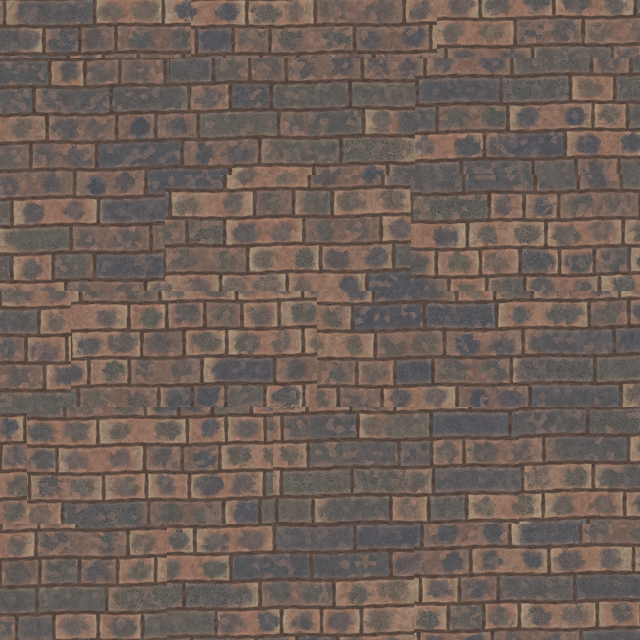
This texture is drawn by a three.js fragment shader. Its source:

```glsl
// Weathered brick wall: slightly tilted courses of full and half bricks, with
// uneven joints and small slips between patches of wall. Faces mix tan, salmon
// and slate bands with soft kiln blotches; cellular noise adds pits and grain.
varying vec2 vUv;

const float ROWS = 23.1;           // courses up the canvas
const float BRICKS = 8.2;          // full bricks across the canvas
const float ASPECT = ROWS / BRICKS; // brick length in course heights
const float TILT = 0.016;          // rise of the courses to the right
const float JOINT = 0.062;         // half joint width in course heights
const float SOFT = 0.03;           // edge smoothing in course heights
const float JITTER = 0.2;          // shift of upright joints, in bricks
const float HALF_SHARE = 0.24;     // share of bricks split in two
const float SLATE_SHARE = 0.38;    // share of mostly dark bricks
const float SLIP = 0.32;           // offset between wall patches
const vec2 PATCHES = vec2(2.6, 5.5);

const vec3 MORTAR = vec3(0.33, 0.27, 0.24);
const vec3 UMBER = vec3(0.44, 0.37, 0.34);
const vec3 SALMON = vec3(0.59, 0.44, 0.37);
const vec3 TAN = vec3(0.64, 0.56, 0.46);
const vec3 OLIVE = vec3(0.38, 0.37, 0.34);
const vec3 SLATE = vec3(0.31, 0.32, 0.35);
const vec3 PIT = vec3(0.23, 0.23, 0.26);

vec3 hash3(vec2 p) {
  vec3 q = fract(p.xyx * vec3(0.1031, 0.1030, 0.0973));
  q += dot(q, q.yxz + 33.33);
  return fract((q.xxy + q.yzz) * q.zyx);
}

// Cellular noise: distance to the nearest point, and that point's random value
vec2 cells(vec2 p) {
  vec2 cell = floor(p);
  vec2 nearest = vec2(8.0, 0.0);
  for (int j = -1; j <= 1; j++) {
    for (int i = -1; i <= 1; i++) {
      vec2 c = cell + vec2(float(i), float(j));
      vec3 h = hash3(c + 71.0);
      float d = length(c + h.xy - p);
      if (d < nearest.x) nearest = vec2(d, h.z);
    }
  }
  return nearest;
}

float jointShift(float column, float row) {
  return JITTER * hash3(vec2(column + 40.0, row + 9.0)).x;
}

// Face colour; p is in course heights from the lower left of the brick
vec3 brickFace(vec2 p, float len, vec2 id, vec2 grainPos) {
  vec3 h = hash3(id + 13.0);
  vec3 k = hash3(id + 157.0);
  float u = p.x / len;
  vec2 coarse = cells(grainPos * 4.5);
  vec2 fine = cells(grainPos * 9.0 + 31.0);
  float rough = coarse.y - 0.5;

  // Tan ends and bands over salmon, dulled on some bricks
  float ends = smoothstep(0.3, 0.47, abs(u - 0.5 + 0.12 * (h.y - 0.5)));
  float band = 0.5 + 0.5 * sin(p.x * 2.6 + h.z * 6.28 + 0.4 * sin(p.y * 5.0));
  vec3 color = mix(SALMON, TAN, clamp(0.75 * ends + 0.5 * band * k.x, 0.0, 1.0));
  color = mix(color, UMBER, 0.2 + 0.65 * smoothstep(0.4, 0.8, k.y));

  // Round kiln blotches: two on a full brick, one on a half
  float count = len > 0.7 * ASPECT ? 2.0 : 1.0;
  float dark = 0.0;
  for (int i = 0; i < 2; i++) {
    if (float(i) >= count) break;
    vec3 b = hash3(id + 211.0 + 17.0 * float(i));
    vec2 center = vec2((float(i) + 0.4 + 0.2 * b.x) / count * len, 0.42 + 0.16 * b.y);
    float r = length((p - center) / vec2(0.34 + 0.2 * b.z, 0.38)) + 0.35 * rough;
    dark = max(dark, (1.0 - smoothstep(0.65, 1.2, r)) * (0.55 + 0.4 * b.x));
  }

  // Slate bricks: a dark slab covering part or all of the length
  float along = h.y > 0.5 ? u : 1.0 - u;
  float cut = mix(0.58, 1.35, h.z) + 0.06 * rough;
  float slab = 1.0 - smoothstep(cut - 0.06, cut + 0.06, along);
  slab *= 0.65 + 0.35 * smoothstep(0.05, 0.3, min(p.y, 1.0 - p.y));
  dark = max(dark, slab * step(h.x, SLATE_SHARE) * 0.88);
  color = mix(color, mix(OLIVE, SLATE, k.z), dark);

  // Pits gather in dark areas; rusty flecks and grain lie over everything
  float pit = (1.0 - smoothstep(0.15, 0.5, fine.x)) * step(0.5, fine.y);
  color = mix(color, PIT, pit * (0.1 + 0.5 * dark * k.x));
  color = mix(color, SALMON, 0.4 * smoothstep(0.72, 0.9, coarse.y) * k.y);
  return color * (1.0 + 0.13 * (fine.y - 0.5) + 0.1 * rough);
}

void main() {
  // Patches of wall slip against each other
  float tier = floor(vUv.y * PATCHES.y);
  float column = floor(vUv.x * PATCHES.x + hash3(vec2(tier, 3.0)).x);
  vec3 slip = hash3(vec2(column, tier) + 5.0) - 0.5;
  float y = (vUv.y - TILT * vUv.x) * ROWS + 2.0 + SLIP * slip.x;
  y += 0.025 * sin(vUv.x * 37.0 + vUv.y * 11.0);

  // Find the brick between its two uneven upright joints
  float row = floor(y);
  float x = vUv.x * BRICKS + 4.0 + 0.5 * mod(row, 2.0);
  x += 0.45 * hash3(vec2(row, 29.0)).x + SLIP * slip.y;
  float brick = floor(x);
  if (x - brick < jointShift(brick, row)) brick -= 1.0;
  float left = brick + jointShift(brick, row);
  float right = brick + 1.0 + jointShift(brick + 1.0, row);
  float side = 0.0;
  if (hash3(vec2(brick, row) + 83.0).y < HALF_SHARE) {
    float middle = 0.5 * (left + right);
    side = step(middle, x);
    if (side > 0.5) left = middle; else right = middle;
  }

  vec2 p = vec2((x - left) * ASPECT, y - row);
  float len = (right - left) * ASPECT;
  vec2 grainPos = vec2(x * ASPECT, y);
  vec3 face = brickFace(p, len, vec2(brick * 2.0 + side, row), grainPos);

  // Joints, with a worn light rim on the faces
  float edge = min(min(p.x, len - p.x), min(p.y, 1.0 - p.y));
  edge += 0.012 * sin(grainPos.x * 9.0 + 2.0 * sin(grainPos.y * 7.0));
  float rim = smoothstep(JOINT, JOINT + 0.05, edge) * (1.0 - smoothstep(0.12, 0.2, edge));
  face *= 1.0 + 0.06 * rim;
  vec3 mortar = MORTAR * (0.9 + 0.25 * cells(grainPos * 6.0).y);
  gl_FragColor = vec4(mix(mortar, face, smoothstep(JOINT - SOFT, JOINT + SOFT, edge)), 1.0);
}
```
